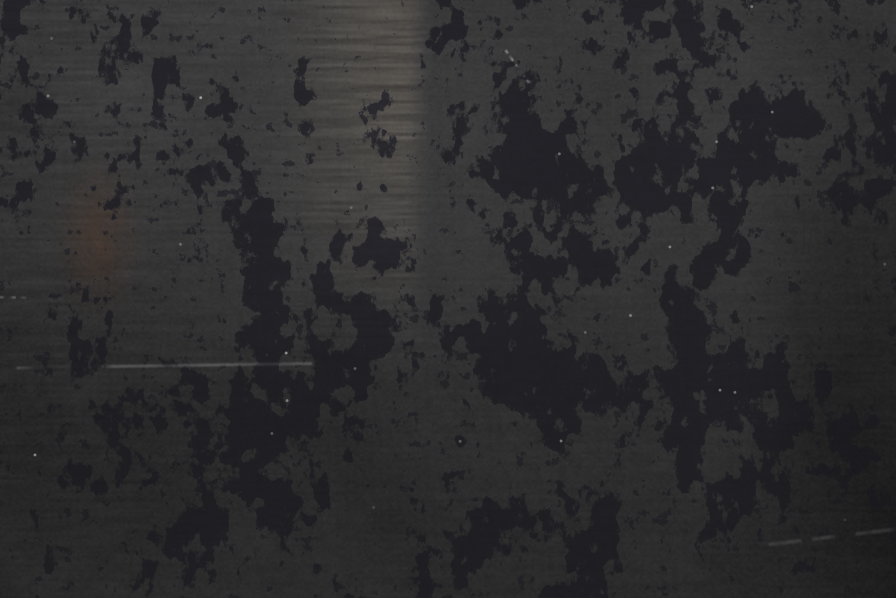
A Shadertoy shader for this texture:

```glsl
// Dark blackened steel sheet with ragged blue-black scale, brushed sheen, rust and scratches.

float hash(vec2 p) {
    return fract(sin(dot(p, vec2(127.1, 311.7))) * 43758.5453);
}

float noise(vec2 p) {
    vec2 i = floor(p), f = fract(p);
    f = f * f * (3.0 - 2.0 * f);
    return mix(mix(hash(i), hash(i + vec2(1, 0)), f.x),
               mix(hash(i + vec2(0, 1)), hash(i + vec2(1, 1)), f.x), f.y);
}

float fbm(vec2 p) {
    float sum = 0.0, amp = 0.5;
    for (int i = 0; i < 5; i++) {
        sum += amp * noise(p);
        p = mat2(1.6, 1.2, -1.2, 1.6) * p + 17.3;
        amp *= 0.55;
    }
    return sum / 1.06;
}

// Soft elliptical weight
float blob(vec2 p, vec2 center, vec2 radius) {
    vec2 d = (p - center) / radius;
    return exp(-dot(d, d));
}

// Thin broken line from a to b
float scratch(vec2 p, vec2 a, vec2 b, float width) {
    vec2 d = b - a;
    float t = clamp(dot(p - a, d) / dot(d, d), 0.0, 1.0);
    float line = 1.0 - smoothstep(0.0, width, length(p - a - d * t));
    return line * smoothstep(0.25, 0.7, noise(vec2(t * 14.0, a.y * 90.0)));
}

void mainImage(out vec4 fragColor, in vec2 fragCoord) {
    vec2 p = fragCoord / iResolution.y;
    p.x *= 1.5 * iResolution.y / iResolution.x;

    // Broad light: brighter above, falling off to the right and lower corners
    float light = 0.172 + 0.055 * smoothstep(0.1, 0.9, p.y);
    light -= 0.065 * smoothstep(1.15, 1.55, p.x) * (1.0 - 0.5 * p.y);
    light -= 0.025 * blob(p, vec2(0.1, 0.3), vec2(0.4, 0.2));
    light += 0.05 * (fbm(p * vec2(5.0, 3.5)) - 0.5);

    // Polished vertical band with a crisp right side
    float band = smoothstep(0.4, 0.66, p.x) * (1.0 - smoothstep(0.675, 0.73, p.x));
    band *= smoothstep(0.3, 0.85, p.y);
    light += 0.085 * band;

    // Horizontal brushing and fine grain
    float brush = noise(p * vec2(9.0, 165.0)) + 0.6 * noise(p * vec2(28.0, 240.0)) - 0.8;
    float brushed = 0.012 + 0.07 * band + 0.025 * smoothstep(0.6, 0.0, p.x) * p.y;
    light += brush * brushed;
    light += 0.022 * (noise(p * 260.0) - 0.5) + 0.02 * (fbm(p * 60.0) - 0.5);
    vec3 color = light * mix(vec3(1.0, 1.0, 1.01), vec3(1.04, 1.0, 0.95), band);

    // Rust stain
    float rust = blob(p, vec2(0.165, 0.6), vec2(0.05, 0.09)) * (0.35 + fbm(p * 40.0));
    color += rust * vec3(0.055, 0.008, -0.02);

    // Where the dark scale gathers
    float gather = 0.15 * blob(p, vec2(0.42, 0.66), vec2(0.075, 0.2));
    gather += 0.19 * blob(p, vec2(0.83, 0.4), vec2(0.15, 0.14));
    gather += 0.12 * blob(p, vec2(0.92, 0.65), vec2(0.06, 0.2));
    gather += 0.13 * blob(p, vec2(1.15, 0.3), vec2(0.2, 0.28));
    gather += 0.11 * blob(p, vec2(1.2, 0.75), vec2(0.25, 0.12));
    gather += 0.12 * blob(p, vec2(1.45, 0.7), vec2(0.09, 0.12));
    gather += 0.08 * blob(p, vec2(0.46, 0.2), vec2(0.1, 0.25));
    gather += 0.12 * blob(p, vec2(0.63, 0.76), vec2(0.06, 0.025));
    gather += 0.14 * blob(p, vec2(0.62, 0.58), vec2(0.035, 0.025));
    gather += 0.07 * blob(p, vec2(1.25, 1.0), vec2(0.2, 0.06));
    gather -= 0.06 * band;

    // Ragged flakes, pulled downwards, with small pits around them
    vec2 warp = vec2(fbm(p * 9.0), fbm(p * 9.0 + 31.0)) - 0.5;
    float flakes = 0.58 * fbm((p + 0.07 * warp) * vec2(14.0, 8.5) + 4.0);
    flakes += 0.42 * fbm(p * vec2(48.0, 38.0));
    float scale = smoothstep(0.575, 0.625, flakes + gather);
    float pits = smoothstep(0.68, 0.76, fbm(p * 62.0 + 9.0) + 0.35 * gather);
    vec3 scaleColor = vec3(0.116, 0.116, 0.137) * (0.65 + 1.9 * light);
    color = mix(color, scaleColor, max(0.9 * scale, 0.65 * pits));

    // Scratches
    float marks = 0.7 * scratch(p, vec2(0.845, 0.918), vec2(0.89, 0.855), 0.004);
    marks += 0.4 * scratch(p, vec2(0.03, 0.385), vec2(0.52, 0.392), 0.005);
    marks += 0.5 * scratch(p, vec2(0.0, 0.503), vec2(0.05, 0.502), 0.004);
    marks += 0.25 * scratch(p, vec2(1.29, 0.09), vec2(1.5, 0.115), 0.006);
    color += 0.35 * marks;

    // Rare pale dust specks
    vec2 cell = floor(p * 28.0);
    vec2 offset = 0.2 + 0.6 * vec2(hash(cell + 3.1), hash(cell + 7.7));
    float speck = 1.0 - smoothstep(0.03, 0.1, length(fract(p * 28.0) - offset));
    color += 0.4 * speck * step(0.975, hash(cell)) * hash(cell + 1.9);

    fragColor = vec4(clamp(color, 0.0, 1.0), 1.0);
}
```
